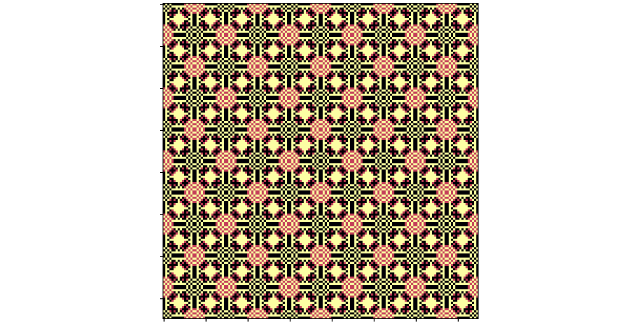
Write a WebGL 1 fragment shader that draws this pattern.

```glsl
precision highp float;

// A framed square grid of 150 x 150 cells in black, crimson and pale yellow.
// Ten by ten mirrored tiles of 15 cells are built from folded cell indices;
// crimson and black hubs alternate, so the whole repeats every 30 cells.

uniform vec2 u_resolution;

const float BLACK = 0.0;
const float RED = 1.0;
const float YELLOW = 2.0;

vec3 palette(float level) {
    if (level < 0.5) return vec3(0.005, 0.0, 0.015);
    if (level < 1.5) return vec3(0.77, 0.24, 0.35);
    return vec3(0.99, 1.0, 0.645);
}

// Level of one cell, from its distance to the nearest hub lines.
float cellLevel(vec2 cell) {
    vec2 hub = floor((cell + 7.5) / 15.0);
    vec2 fold = 7.0 - abs(mod(cell, 15.0) - 7.0);
    float near = min(fold.x, fold.y);
    float far = max(fold.x, fold.y);
    float checker = mod(near + far, 2.0);
    bool crimson = mod(hub.x + hub.y, 2.0) > 0.5;

    // Solid bars halfway between hubs
    if (near < 0.5 && far > 4.5) return BLACK;

    // Blobs: dark plus with crimson corners, and tips beside crimson hubs
    vec2 blob = abs(fold - 4.0);
    float reach = blob.x + blob.y;
    if (reach < 1.5) return BLACK;
    if (max(blob.x, blob.y) < 1.5) return RED;
    if (reach < 2.5) return crimson ? RED : BLACK;

    // Checkered hub
    if (far < 4.5) {
        if (checker > 0.5) return YELLOW;
        return crimson ? RED : BLACK;
    }

    // Sparse dashes on the open ground around the bars
    bool dash = near > 1.5 && near < 3.5 && checker > 0.5;
    return dash ? BLACK : YELLOW;
}

// Frame lines and axis ticks, in cells from the upper left corner.
float axisInk(vec2 grid) {
    vec2 box = abs(grid - 75.0) - 75.0;
    float frame = step(abs(max(box.x, box.y)), 0.2);
    vec2 tick = abs(mod(grid + 9.5, 20.0) - 10.0);
    vec2 inside = step(box, vec2(0.0));
    float left = step(-1.4, grid.x) * step(grid.x, 0.0) * step(tick.y, 0.22) * inside.y;
    float below = step(150.0, grid.y) * step(grid.y, 151.4) * step(tick.x, 0.22) * inside.x;
    return max(frame, max(left, below));
}

vec3 chart(vec2 p) {
    float aspect = u_resolution.x / u_resolution.y;
    vec2 corner = vec2(0.501 * aspect - 0.4895, 0.9895);
    vec2 grid = (p - corner) * vec2(1.0, -1.0) * 150.0 / 0.979;
    vec2 outside = abs(grid - 75.0);
    vec3 color = vec3(1.0);
    if (max(outside.x, outside.y) < 75.0) color = palette(cellLevel(floor(grid)));
    return mix(color, vec3(0.0), axisInk(grid));
}

void main() {
    // Average a 5 x 5 set of samples to smooth the cell edges
    vec3 sum = vec3(0.0);
    for (int j = 0; j < 5; j++) {
        for (int i = 0; i < 5; i++) {
            vec2 offset = (vec2(float(i), float(j)) - 2.0) / 5.0;
            sum += chart((gl_FragCoord.xy + offset) / u_resolution.y);
        }
    }
    gl_FragColor = vec4(sum / 25.0, 1.0);
}
```
